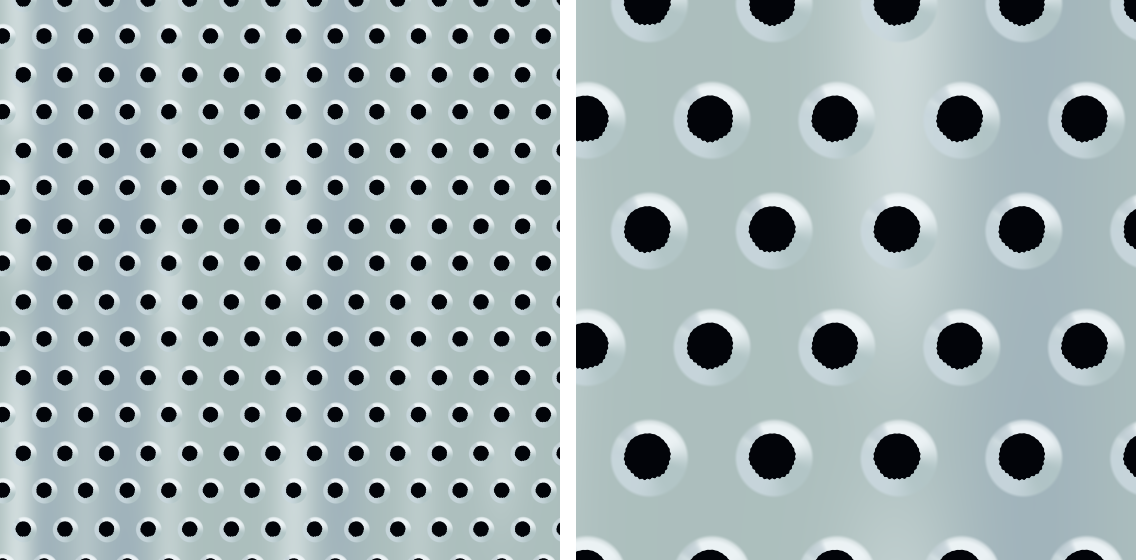
Left, the full canvas; right, a detail of the centre.
Give the GLSL for this texture, as a Shadertoy shader.

```glsl
// Brushed steel sheet with staggered rows of countersunk round holes.

const vec2 PITCH = vec2(0.0743, 0.1352);      // spacing within one lattice
const vec2 ORIGIN_A = vec2(0.0043, 0.9358);   // first hole of each lattice
const vec2 ORIGIN_B = vec2(0.0416, 0.8665);
const float HOLE_RADIUS = 0.0137;
const float RIM_RADIUS = 0.0232;

const vec3 STEEL = vec3(0.675, 0.747, 0.742);
const vec3 STEEL_BLUE = vec3(0.605, 0.680, 0.730);
const vec3 SHEEN = vec3(0.875, 0.910, 0.915);
const vec3 HOLE = vec3(0.008, 0.016, 0.036);
const vec3 RIM_SHADE = vec3(0.700, 0.775, 0.780);
const vec3 RIM_COOL = vec3(0.790, 0.845, 0.870);
const vec3 RIM_LIGHT = vec3(0.955, 0.975, 0.985);

// Streaks: centre x, width, strength (negative is blue), height of a gap
const int STREAKS = 9;
const vec4 STREAK[STREAKS] = vec4[](
    vec4(0.150, 0.065, -0.40, 9.0),
    vec4(0.083, 0.035, -0.70, 9.0),
    vec4(0.225, 0.043, -0.75, 9.0),
    vec4(0.605, 0.050, -0.65, 9.0),
    vec4(0.030, 0.027, 0.75, 0.45),
    vec4(0.152, 0.028, 0.25, 0.53),
    vec4(0.302, 0.030, 0.45, 9.0),
    vec4(0.525, 0.036, 0.68, 0.41),
    vec4(0.747, 0.034, 0.33, 9.0));

float bell(float d, float width) {
    float t = d / width;
    return exp(-t * t);
}

float hash(vec2 p) {
    return fract(sin(dot(p, vec2(12.99, 78.23))) * 4375.5);
}

// Offset from the nearest point of a rectangular lattice
vec2 latticeOffset(vec2 p, vec2 origin) {
    vec2 q = p - origin;
    return q - PITCH * round(q / PITCH);
}

// Layered sines that vary a streak along its length
float waver(float y, float phase) {
    return 0.90 + 0.07 * sin(9.0 * y + phase) + 0.05 * sin(23.0 * y + 2.3 * phase);
}

vec3 sheet(vec2 p) {
    vec3 color = STEEL;
    for (int i = 0; i < STREAKS; i++) {
        vec4 s = STREAK[i];
        float gap = 1.0 - 0.8 * bell(p.y - s.w, 0.085);
        float amount = abs(s.z) * bell(p.x - s.x, s.y) * gap * waver(p.y, 40.0 * s.x);
        color = mix(color, s.z > 0.0 ? SHEEN : STEEL_BLUE, amount);
    }
    // Local glows and one dull spot
    color = mix(color, SHEEN, 0.35 * bell(p.x - 0.302, 0.030) * bell(p.y - 0.49, 0.09));
    color = mix(color, SHEEN, 0.28 * bell(p.x - 0.895, 0.040) * bell(p.y - 0.17, 0.12));
    return mix(color, STEEL, 0.5 * bell(p.x - 0.03, 0.035) * bell(p.y - 0.74, 0.03));
}

// Bevel lit from above, with a cool streak at the upper left
vec3 rimColor(vec2 q, float r) {
    vec2 dir = q / max(r, 1e-4);
    float light = dot(dir, vec2(0.26, 0.966));
    float cool = smoothstep(-0.1, 0.9, dot(dir, vec2(-0.87, -0.5)));
    vec3 color = mix(RIM_SHADE, RIM_COOL, cool);
    color = mix(color, RIM_LIGHT, smoothstep(-0.15, 0.85, light));
    float streak = smoothstep(0.94, 1.0, dot(dir, vec2(-0.64, 0.77)));
    return mix(color, STEEL_BLUE, 0.4 * streak);
}

// Small nicks around the punched edge
float nicks(float angle, float phase) {
    float n = sin(11.0 * angle + phase) * sin(17.0 * angle - phase);
    return 0.0007 * n * (0.6 - 0.4 * sin(angle));
}

void mainImage(out vec4 fragColor, in vec2 fragCoord) {
    vec2 p = fragCoord / iResolution.xy;
    float pixel = 1.0 / iResolution.y;

    // Nearest hole of the two interleaved lattices
    vec2 a = latticeOffset(p, ORIGIN_A);
    vec2 b = latticeOffset(p, ORIGIN_B);
    vec2 q = dot(a, a) < dot(b, b) ? a : b;
    float phase = 1.5 * hash(round((p - q) * 200.0));

    vec3 color = sheet(p);

    // Countersunk rim, centred slightly below the hole
    vec2 c = q - vec2(0.0012, -0.0010);
    float r = length(c);
    float edge = max(0.0016, pixel);
    float rim = 1.0 - smoothstep(RIM_RADIUS - edge, RIM_RADIUS + 0.5 * edge, r);
    float fade = 1.0 - 0.45 * smoothstep(0.019, RIM_RADIUS, r) * smoothstep(0.0, 0.02, c.y);
    color = mix(color, rimColor(c, r), 0.88 * rim * fade);

    // Hole
    float d = length(q) - HOLE_RADIUS - nicks(atan(q.y, q.x), phase);
    color = mix(color, HOLE, 1.0 - smoothstep(-0.6 * pixel, 0.6 * pixel, d));

    fragColor = vec4(color, 1.0);
}
```
